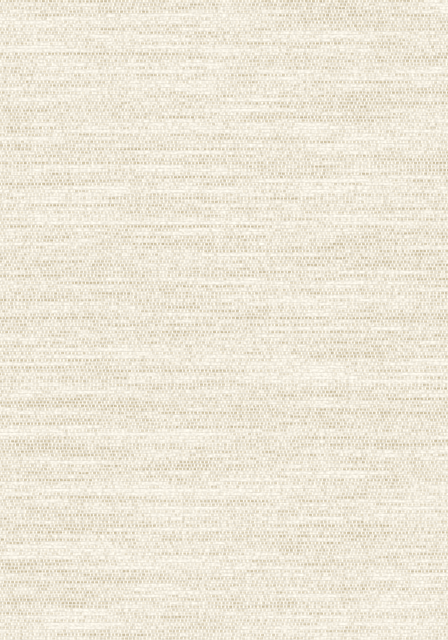
A WebGL 2 fragment shader for this texture:

```glsl
#version 300 es
precision highp float;

uniform vec2 u_resolution;
out vec4 fragColor;

// Weave size, in canvas heights
const float STITCH_PITCH = 0.00570;
const float ROW_PITCH = 0.00550;
const float WEFT_HALF_LENGTH = 0.33;
const float WEFT_HALF_HEIGHT = 0.29;
const float WARP_HALF_WIDTH = 0.20;
const float SHADE_HALF_HEIGHT = 0.15;
const float EDGE = 0.07;
const float WOBBLE = 0.0010;
const float ROW_SLIP = 0.45;

// Yarn colours and their variation
const vec3 WARP_CREAM = vec3(0.992, 0.974, 0.930);
const vec3 WEFT_PALE = vec3(0.978, 0.960, 0.912);
const vec3 WEFT_BEIGE = vec3(0.812, 0.760, 0.640);
const vec3 GAP_SHADE = vec3(0.872, 0.846, 0.796);
const float MEAN_TONE = 0.47;
const float STREAK_AMOUNT = 0.75;
const float SLUB_AMOUNT = 0.55;
const float BAND_AMOUNT = 0.32;
const float ROW_AMOUNT = 0.30;
const float STITCH_AMOUNT = 0.45;
const float FIBRE_AMOUNT = 0.085;

const int SAMPLES = 3;

float hash(vec2 p) {
    vec3 q = fract(p.xyx * 0.1031);
    q += dot(q, q.yzx + 33.33);
    return fract((q.x + q.y) * q.z);
}

float cornerSlope(vec2 cell, vec2 offset) {
    float angle = 6.28319 * hash(cell);
    return dot(vec2(cos(angle), sin(angle)), offset);
}

float gradientNoise(vec2 p) {
    vec2 cell = floor(p);
    vec2 f = p - cell;
    vec2 w = f * f * f * (f * (f * 6.0 - 15.0) + 10.0);
    vec2 e = vec2(1.0, 0.0);
    float low = mix(cornerSlope(cell, f), cornerSlope(cell + e.xy, f - e.xy), w.x);
    float high = mix(cornerSlope(cell + e.yx, f - e.yx), cornerSlope(cell + 1.0, f - 1.0), w.x);
    return mix(low, high, w.y);
}

float inside(float distanceToAxis, float halfWidth) {
    return 1.0 - smoothstep(halfWidth - EDGE, halfWidth + EDGE, distanceToAxis);
}

// Dyed strength of one weft row: long streaks, short slubs, broad bands
float weftTone(float x, float row) {
    float streak = gradientNoise(vec2(x * 5.0 + 17.0, row * 7.37 + 40.0));
    float slub = gradientNoise(vec2(x * 19.0 + 91.0, row * 3.61 + 80.0));
    float band = gradientNoise(vec2(x * 2.6 + 53.0, row * 0.23 + 20.0));
    float rowShift = hash(vec2(row, 211.0)) - 0.5;
    return MEAN_TONE + STREAK_AMOUNT * streak + SLUB_AMOUNT * slub
        + BAND_AMOUNT * band + ROW_AMOUNT * rowShift;
}

vec3 cloth(vec2 p) {
    // Slightly uneven yarns
    vec2 bend = vec2(gradientNoise(p * vec2(60.0, 14.0) + 300.0),
                     gradientNoise(p * vec2(12.0, 50.0) + 500.0));
    vec2 grid = (p + WOBBLE * bend) / vec2(STITCH_PITCH, ROW_PITCH);

    // Alternate rows shift by half a stitch and slip a little
    float row = floor(grid.y);
    float slip = ROW_SLIP * (hash(vec2(row, 97.0)) - 0.5);
    float along = grid.x + 0.5 * mod(row, 2.0) + slip;
    float stitch = floor(along);
    float fromCentre = abs(fract(along) - 0.5);
    float fromAxis = abs(fract(grid.y) - 0.5);

    float jitter = hash(vec2(stitch, row) + 700.0) - 0.5;
    float tone = clamp(weftTone(p.x, row) + STITCH_AMOUNT * jitter, 0.0, 1.0);

    // Thin shaded lines between rows, partly covered by the warp
    float warp = inside(0.5 - fromCentre, WARP_HALF_WIDTH);
    float shade = inside(0.5 - fromAxis, SHADE_HALF_HEIGHT);
    shade *= (0.55 + 0.45 * tone) * (1.0 - 0.4 * warp);
    vec3 color = mix(WEFT_PALE, WARP_CREAM, warp);
    color = mix(color, GAP_SHADE, shade);

    // Weft dashes lying along each row
    float weft = inside(fromCentre, WEFT_HALF_LENGTH + 0.14 * jitter)
        * inside(fromAxis, WEFT_HALF_HEIGHT);
    color = mix(color, mix(WEFT_PALE, WEFT_BEIGE, tone), weft);

    // Fine fibre grain
    float fibre = gradientNoise(p * vec2(190.0, 340.0) + 900.0);
    return color + FIBRE_AMOUNT * fibre;
}

void main() {
    // Average over the pixel to keep the fine weave smooth
    vec3 sum = vec3(0.0);
    for (int j = 0; j < SAMPLES; j++) {
        for (int i = 0; i < SAMPLES; i++) {
            vec2 offset = (vec2(i, j) + 0.5) / float(SAMPLES) - 0.5;
            sum += cloth((gl_FragCoord.xy + offset) / u_resolution.y);
        }
    }
    fragColor = vec4(clamp(sum / float(SAMPLES * SAMPLES), 0.0, 1.0), 1.0);
}
```
